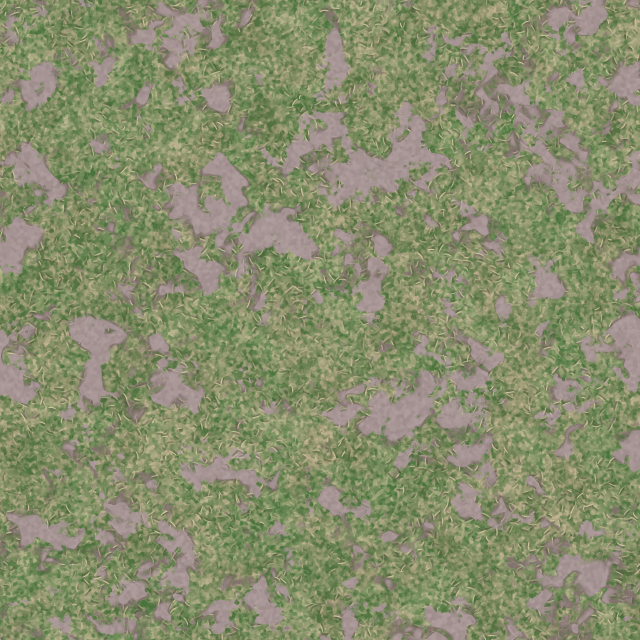
Give the GLSL for this texture, as a Shadertoy shader.

```glsl
// Worn turf: mottled green grass with ragged bare patches of mauve soil.
// Layered soft cellular noise places soil and tone; grids of short bent
// blades add the fine grass, and pale dry stalks with shadows lie on top.

const vec3 GRASS_DARK  = vec3(0.37, 0.47, 0.285);
const vec3 GRASS_LIGHT = vec3(0.66, 0.67, 0.51);
const vec3 OLIVE_SHIFT = vec3(0.07, -0.02, 0.03);
const vec3 SOIL        = vec3(0.655, 0.585, 0.585);
const vec3 SOIL_DARK   = vec3(0.45, 0.39, 0.37);
const vec3 STRAW       = vec3(0.84, 0.80, 0.64);
const vec3 SHADOW      = vec3(0.31, 0.30, 0.23);

const float PATCH_FREQ = 17.0;   // soil patches across the canvas
const float BARE_LEVEL = 0.595;  // higher leaves less soil
const float EDGE_SOFT  = 0.045;
const float TONE_FREQ  = 26.0;
const float GRAIN_FREQ = 190.0;
const float BLADE_FREQ = 95.0;
const float STRAW_FREQ = 62.0;

vec3 hash3(vec2 cell) {
    vec3 q = fract(cell.xyx * vec3(0.1031, 0.1030, 0.0973));
    q += dot(q, q.yxz + 33.33);
    return fract((q.xxy + q.yzz) * q.zyx);
}

// Soft Voronoi: random cell values blended by distance, mean 0.5
float cellNoise(vec2 p) {
    vec2 base = floor(p);
    float sum = 0.0, total = 0.0;
    for (int y = -1; y <= 1; y++)
    for (int x = -1; x <= 1; x++) {
        vec2 cell = base + vec2(x, y);
        vec3 rnd = hash3(cell);
        vec2 d = p - cell - rnd.xy;
        float weight = exp(-6.0 * dot(d, d));
        sum += weight * rnd.z;
        total += weight;
    }
    return sum / total;
}

// Bent, tapered strokes: x = coverage, y = cast shadow, z = random tone
vec3 blades(vec2 p, float halfLength, float halfWidth, float aa) {
    vec2 base = floor(p);
    vec3 result = vec3(0.0, 0.0, 0.5);
    for (int y = -1; y <= 1; y++)
    for (int x = -1; x <= 1; x++) {
        vec2 cell = base + vec2(x, y);
        vec3 place = hash3(cell + 17.0);
        vec3 form = hash3(cell + 71.0);
        float angle = 6.2832 * place.z;
        vec2 dir = vec2(cos(angle), sin(angle));
        vec2 d = p - cell - place.xy;
        vec2 q = vec2(dot(d, dir), dot(d, vec2(-dir.y, dir.x)));
        float reach = halfLength * mix(0.4, 1.0, form.x);
        float along = q.x / reach;
        float side = q.y + (form.y - 0.5) * 0.6 * reach * (along * along - 0.4);
        float ends = 1.0 - smoothstep(0.5, 1.0, abs(along));
        float cover = ends * (1.0 - smoothstep(halfWidth - aa, halfWidth + aa, abs(side)));
        float shade = ends * (1.0 - smoothstep(0.0, 3.0 * halfWidth + aa,
                                               abs(side + 2.5 * halfWidth)));
        if (cover > result.x) result.z = form.z;
        result.xy = max(result.xy, vec2(cover, shade));
    }
    return result;
}

void mainImage(out vec4 fragColor, in vec2 fragCoord) {
    vec2 uv = fragCoord / iResolution.y;
    float pixel = 0.7 / iResolution.y;

    // Layered sines bend the outlines of the patches
    vec2 warped = uv + 0.006 * sin(uv.yx * vec2(41.0, 37.0) + 2.0 * sin(uv * 23.0))
                     + 0.003 * sin(uv.yx * vec2(131.0, 117.0) + uv * 60.0);

    // Fine blades at two sizes
    vec3 fine = blades(uv * BLADE_FREQ, 0.75, 0.12, BLADE_FREQ * pixel);
    vec2 turned = mat2(0.8, 0.6, -0.6, 0.8) * uv * BLADE_FREQ * 1.4 + 9.3;
    vec3 tiny = blades(turned, 0.7, 0.15, BLADE_FREQ * 1.4 * pixel);
    float grain = cellNoise(uv * GRAIN_FREQ + 5.0) - 0.5;

    // Bare ground, its edge broken by blades and grain
    float field = 0.46 * cellNoise(warped * PATCH_FREQ + 3.7)
                + 0.30 * cellNoise(warped * PATCH_FREQ * 2.1 + 21.0)
                + 0.24 * cellNoise(warped * PATCH_FREQ * 4.3 + 47.0);
    float ragged = field - 0.06 * fine.x * fine.z - 0.05 * tiny.x * tiny.z + 0.10 * grain;
    float bare = smoothstep(BARE_LEVEL - EDGE_SOFT, BARE_LEVEL + EDGE_SOFT, ragged);
    float rim = 1.0 - smoothstep(0.0, 0.10, abs(field - BARE_LEVEL));

    // Grass tone: broad mottling, grain and single blades
    float tone = 0.50 + 0.38 * (cellNoise(warped * TONE_FREQ + 80.0) - 0.5)
               + 0.30 * (cellNoise(warped * TONE_FREQ * 3.0 + 33.0) - 0.5)
               + 0.95 * grain
               + 0.85 * fine.x * (fine.z - 0.45)
               + 0.75 * tiny.x * (tiny.z - 0.45)
               - 0.14 * fine.y * (1.0 - fine.x);
    float olive = 0.7 * (cellNoise(warped * 24.0 + 120.0) - 0.5) + 0.7 * grain;
    vec3 grass = mix(GRASS_DARK, GRASS_LIGHT, clamp(tone, -0.15, 1.2));
    grass += OLIVE_SHIFT * olive;

    // Soil: nearly flat, darker in clumps along the rim
    float clump = cellNoise(warped * 38.0 + 64.0);
    float gloom = rim * smoothstep(0.40, 0.75, clump + 0.6 * grain);
    vec3 soil = mix(SOIL, SOIL_DARK, 0.85 * gloom) + 0.07 * grain;
    soil += 0.07 * rim * fine.x * (fine.z - 0.5);
    vec3 color = mix(grass, soil, bare);
    color = mix(color, SOIL_DARK, 0.45 * gloom * (1.0 - bare));

    // Dry stalks, thickest around the soil and absent from its middle
    vec3 stalk = blades(uv * STRAW_FREQ + 11.0, 0.6, 0.05, STRAW_FREQ * pixel);
    float spread = smoothstep(0.30, 0.70, cellNoise(uv * 22.0 + 200.0) + 0.2 * rim);
    float present = spread * (1.0 - 0.85 * bare * (1.0 - rim));
    color = mix(color, SHADOW, 0.42 * stalk.y * present);
    color = mix(color, STRAW, stalk.x * present * mix(0.25, 1.0, stalk.z));

    fragColor = vec4(clamp(color, 0.0, 1.0), 1.0);
}
```
